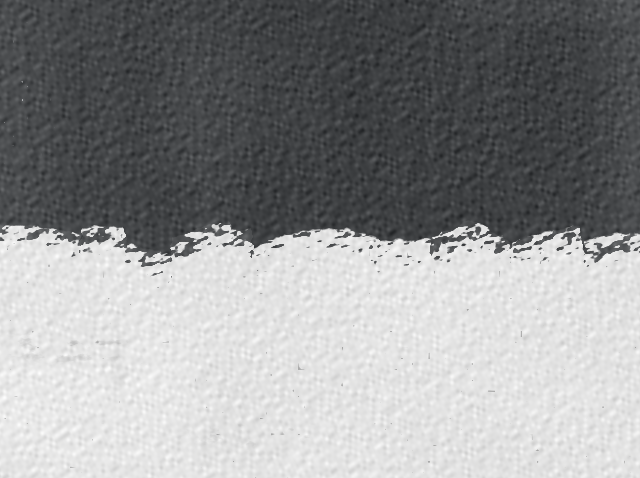
Reproduce this texture procedurally as a Shadertoy shader.

```glsl
// Rough plaster wall: charcoal paint above, white paint below, with a ragged
// brushed border. The border is the upper hull of overlapping brush strokes;
// dry paint is thresholded noise and the plaster grain is a lit noise relief.

const vec3 CHARCOAL = vec3(0.252, 0.260, 0.268);
const vec3 WHITE = vec3(0.889, 0.889, 0.888);

float hash(vec2 p) {
    vec3 q = fract(vec3(p.xyx) * 0.1031);
    q += dot(q, q.yzx + 33.33);
    return fract((q.x + q.y) * q.z);
}

float noise(vec2 p) {
    vec2 i = floor(p), f = fract(p);
    f = f * f * (3.0 - 2.0 * f);
    return mix(mix(hash(i), hash(i + vec2(1, 0)), f.x),
               mix(hash(i + vec2(0, 1)), hash(i + vec2(1, 1)), f.x), f.y);
}

float fbm(vec2 p) {
    float sum = 0.0, amp = 0.533;
    for (int i = 0; i < 4; i++) {
        sum += amp * noise(p);
        p = mat2(1.6, 1.2, -1.2, 1.6) * p + 7.3;
        amp *= 0.5;
    }
    return sum;
}

// Soft elliptical spot, 1 at its centre
float spot(vec2 p, vec2 centre, vec2 size) {
    vec2 d = (p - centre) / size;
    return exp(-dot(d, d));
}

// Grooved plaster height, slanted and slightly stretched
float plaster(vec2 p) {
    vec2 q = mat2(0.82, -0.57, 0.57, 0.82) * p * vec2(1.0, 0.9);
    return 0.7 * noise(q * vec2(135.0, 105.0)) + 0.3 * noise(q * 62.0 + 19.0);
}

// Slope towards a light at the upper left
float relief(vec2 p) {
    vec2 toLight = vec2(-0.0021, 0.0025);
    return plaster(p - toLight) - plaster(p + toLight);
}

// Merges one stroke into the border: x = height, y = dryness
vec2 addStroke(vec2 border, float x, vec2 span, vec2 ends, float bulge, float dryness) {
    float t = clamp((x - span.x) / (span.y - span.x), 0.0, 1.0);
    float outside = max(max(span.x - x, x - span.y), 0.0);
    float top = mix(ends.x, ends.y, t) + 4.0 * bulge * t * (1.0 - t) - 9.0 * outside;
    return top > border.x ? vec2(top, dryness) : border;
}

vec2 paintBorder(float x) {
    vec2 b = vec2(0.466, 0.42);
    b = addStroke(b, x, vec2(-0.01, 0.124), vec2(0.526, 0.508), 0.009, 0.36);
    b = addStroke(b, x, vec2(0.130, 0.194), vec2(0.523, 0.526), 0.001, 0.46);
    b = addStroke(b, x, vec2(0.190, 0.270), vec2(0.500, 0.466), -0.004, 0.46);
    b = addStroke(b, x, vec2(0.269, 0.359), vec2(0.502, 0.538), 0.003, 0.55);
    b = addStroke(b, x, vec2(0.350, 0.391), vec2(0.520, 0.522), 0.0, 0.55);
    b = addStroke(b, x, vec2(0.391, 0.592), vec2(0.477, 0.502), 0.031, 0.30);
    b = addStroke(b, x, vec2(0.585, 0.674), vec2(0.497, 0.499), 0.0, 0.24);
    b = addStroke(b, x, vec2(0.671, 0.798), vec2(0.497, 0.492), 0.030, 0.54);
    b = addStroke(b, x, vec2(0.710, 0.760), vec2(0.522, 0.522), 0.016, 0.54);
    b = addStroke(b, x, vec2(0.795, 0.907), vec2(0.492, 0.527), 0.003, 0.36);
    return addStroke(b, x, vec2(0.915, 1.01), vec2(0.497, 0.512), 0.005, 0.48);
}

// How much white paint covers the wall
float whiteCover(vec2 uv, vec2 p, float soft) {
    float wobble = 0.006 * (noise(p * 95.0) - 0.5);
    vec2 border = paintBorder(uv.x + wobble);
    float rag = 0.013 * (fbm(p * vec2(55.0, 80.0)) - 0.5);
    float depth = border.x + rag - uv.y;

    // Bare flecks drawn out along the brush, fading with depth
    vec2 q = vec2(p.x, p.y - 0.22 * p.x);
    float grain = 0.6 * noise(q * vec2(48.0, 135.0)) + 0.4 * noise(q * vec2(130.0, 190.0) + 5.0);
    float bare = border.y * (1.0 - smoothstep(0.012, 0.085, depth));
    bare += 0.09 * exp(-max(depth, 0.0) / 0.10);
    float fleck = smoothstep(-0.02, 0.09, bare - grain);
    return smoothstep(-soft, soft, depth) * (1.0 - 0.9 * fleck);
}

vec3 charcoalWall(vec2 uv, vec2 p, float light) {
    float tone = 0.035 * exp(-uv.x / 0.13) + 0.032 * smoothstep(0.88, 0.98, uv.x);
    tone += 0.022 * spot(uv, vec2(0.32, 0.72), vec2(0.06, 0.25));
    tone += 0.025 * smoothstep(0.945, 0.97, uv.y) * smoothstep(0.66, 0.74, uv.x);
    tone -= 0.018 * spot(uv, vec2(0.60, 0.72), vec2(0.20, 0.40));
    tone += 0.028 * (noise(vec2(p.x * 42.0, p.y * 2.5)) - 0.5);
    tone += 0.030 * (fbm(p * 5.0) - 0.5);

    // Sparse pale chips near the left side
    float chips = smoothstep(0.93, 0.98, noise(p * 105.0 + 41.0));
    chips *= spot(uv, vec2(0.015, 0.80), vec2(0.05, 0.10));
    return CHARCOAL + tone + 0.19 * light + 0.4 * chips;
}

vec3 whiteWall(vec2 uv, vec2 p, float light) {
    float tone = 0.022 * spot(uv, vec2(0.04, 0.22), vec2(0.22, 0.20));
    tone += 0.035 * (fbm(p * 6.0 + 3.0) - 0.5);
    tone -= 0.045 * spot(uv, vec2(0.185, 0.23), vec2(0.006, 0.07));
    float scuffs = spot(uv, vec2(0.11, 0.275), vec2(0.09, 0.03))
                 + spot(uv, vec2(0.41, 0.09), vec2(0.09, 0.02));
    tone -= 0.14 * scuffs * smoothstep(0.58, 0.78, fbm(p * vec2(38.0, 60.0)));
    tone -= 0.22 * smoothstep(0.955, 0.995, noise(p * 88.0 + 11.0));
    return WHITE + tone + 0.14 * light;
}

void mainImage(out vec4 fragColor, in vec2 fragCoord) {
    vec2 uv = fragCoord / iResolution.xy;
    vec2 p = fragCoord / iResolution.y;
    float light = relief(p);
    float cover = whiteCover(uv, p, 1.1 / iResolution.y);
    vec3 color = mix(charcoalWall(uv, p, light), whiteWall(uv, p, light), cover);
    fragColor = vec4(clamp(color, 0.0, 1.0), 1.0);
}
```
